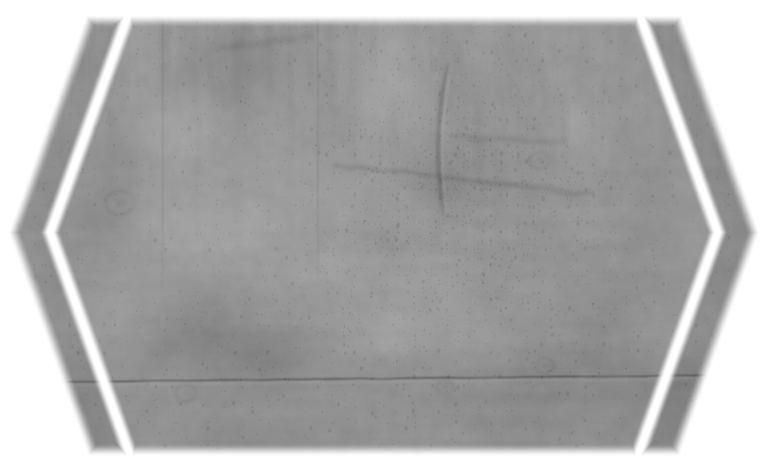
Reproduce this background procedurally as a WebGL 2 fragment shader.

```glsl
#version 300 es
precision highp float;
// Weathered concrete plate in a soft-edged hexagon with glowing white chevron grooves.
uniform vec2 u_resolution;
out vec4 outColor;

const float MID_Y = 0.0074;      // height of the side corners
const float SIDE_SLOPE = 0.358;  // horizontal run per unit of height

float hash(vec2 p) {
    vec3 q = fract(vec3(p.xyx) * 0.1031);
    q += dot(q, q.yzx + 33.33);
    return fract((q.x + q.y) * q.z);
}

float noise(vec2 p) {
    vec2 i = floor(p), f = fract(p);
    f = f * f * (3.0 - 2.0 * f);
    return mix(mix(hash(i), hash(i + vec2(1, 0)), f.x),
               mix(hash(i + vec2(0, 1)), hash(i + vec2(1, 1)), f.x), f.y);
}

// Fractal noise centred on zero
float fbm(vec2 p) {
    float sum = 0.0, amp = 0.5;
    for (int i = 0; i < 5; i++) {
        sum += amp * (noise(p) - 0.5);
        p = mat2(1.6, 1.2, -1.2, 1.6) * p + 17.3;
        amp *= 0.5;
    }
    return sum;
}

float blob(vec2 p, vec2 center, vec2 radius) {
    vec2 q = (p - center) / radius;
    return exp(-dot(q, q));
}

float segment(vec2 p, vec2 a, vec2 b) {
    vec2 d = b - a;
    return length(p - a - d * clamp(dot(p - a, d) / dot(d, d), 0.0, 1.0));
}

float line(float dist, float width) {
    return exp(-dist * dist / (width * width));
}

// Signed distance to the slanted sides of a hexagon
float sideDistance(vec2 p, float halfWidth) {
    return (abs(p.x) - halfWidth + SIDE_SLOPE * abs(p.y - MID_Y))
           / sqrt(1.0 + SIDE_SLOPE * SIDE_SLOPE);
}

// Small dark holes scattered on a jittered grid
float pits(vec2 p, float scale, float density) {
    vec2 cell = floor(p * scale), f = fract(p * scale);
    vec2 center = 0.3 + 0.4 * vec2(hash(cell + 3.1), hash(cell + 8.7));
    float radius = mix(0.12, 0.3, hash(cell + 5.3));
    float d = length((f - center) * vec2(1.0, 0.75));
    return step(hash(cell), density) * (1.0 - smoothstep(radius * 0.4, radius, d));
}

// Faint round stain with a rim
float ring(vec2 p, vec2 center, float radius) {
    float d = length((p - center) * vec2(1.0, 1.25));
    return line(d - radius, 0.006) * (0.5 + noise(p * 60.0)) + line(d, radius * 0.4);
}

// Broad light and dark patches
float patches(vec2 p) {
    vec2 q = p + 0.10 * vec2(fbm(p * 5.0), fbm(p * 5.0 + 40.0));
    float tone = 0.594;
    tone += 0.030 * blob(q, vec2(-0.41, 0.22), vec2(0.13, 0.09));
    tone += 0.032 * blob(q, vec2(-0.33, 0.03), vec2(0.20, 0.11));
    tone += 0.028 * blob(q, vec2(0.03, 0.34), vec2(0.07, 0.11));
    tone += 0.025 * blob(q, vec2(0.42, 0.25), vec2(0.09, 0.08));
    tone += 0.035 * blob(q, vec2(0.06, -0.13), vec2(0.13, 0.12));
    tone -= 0.070 * blob(q, vec2(-0.30, -0.22), vec2(0.16, 0.08));
    tone -= 0.055 * blob(q, vec2(-0.29, 0.37), vec2(0.11, 0.10));
    tone -= 0.045 * blob(q, vec2(0.18, 0.15), vec2(0.13, 0.14));
    tone -= 0.040 * blob(q, vec2(0.44, -0.21), vec2(0.16, 0.10));
    tone -= 0.040 * blob(q, vec2(-0.59, 0.08), vec2(0.07, 0.12));
    tone -= 0.035 * smoothstep(-0.19, -0.29, q.y);
    return tone - 0.018 * smoothstep(0.0, 0.6, q.x);
}

float concrete(vec2 p) {
    float tone = patches(p) + 0.055 * fbm(p * 9.0) + 0.035 * fbm(p * 45.0);
    // Vertical drips and horizontal trowel marks
    float upper = smoothstep(-0.1, 0.4, p.y);
    tone += 0.055 * upper * fbm(p * vec2(45.0, 5.0));
    tone += 0.035 * (1.0 - upper) * fbm(p * vec2(4.0, 38.0));
    // Pits cluster around the right of the centre
    float cluster = blob(p, vec2(0.17, 0.06), vec2(0.24, 0.27));
    for (int i = 0; i < 3; i++) {
        float scale = 55.0 + 32.0 * float(i);
        tone -= 0.045 * pits(p + float(i) * 2.7, scale, 0.06 + 0.22 * cluster);
    }
    // Panel joint and thin vertical seams
    float joint = p.y + 0.302 - 0.01 * p.x - 0.003 * fbm(p * 20.0);
    tone -= 0.12 * line(joint, 0.003) * (0.7 + 0.6 * noise(p * 18.0));
    tone += 0.025 * line(joint + 0.007, 0.004);
    float seams = line(p.x + 0.469, 0.003) + line(p.x + 0.140, 0.003);
    tone -= 0.03 * seams * smoothstep(-0.2, 0.1, p.y);
    // Curved gouge and crossing scratches
    float gouge = p.x - 0.115 - 0.6 * (p.y - 0.18) * (p.y - 0.18);
    float span = smoothstep(0.02, 0.09, p.y) * smoothstep(0.39, 0.33, p.y);
    tone += span * (0.035 * line(gouge - 0.008, 0.004) - 0.075 * line(gouge, 0.006));
    vec2 rough = p + 0.015 * fbm(p * 25.0);
    tone -= 0.05 * line(segment(rough, vec2(-0.10, 0.15), vec2(0.44, 0.09)), 0.007);
    tone -= 0.035 * line(segment(rough, vec2(0.14, 0.21), vec2(0.38, 0.20)), 0.008);
    tone -= 0.035 * line(segment(rough, vec2(-0.34, 0.40), vec2(-0.16, 0.42)), 0.010);
    // Round stains
    float stains = ring(p, vec2(-0.56, 0.07), 0.03) + ring(p, vec2(-0.42, -0.333), 0.022)
                 + ring(p, vec2(0.34, -0.275), 0.02) + ring(p, vec2(0.13, -0.32), 0.018)
                 + ring(p, vec2(0.33, 0.16), 0.022);
    return tone - 0.025 * stains;
}

void main() {
    vec2 p = (gl_FragCoord.xy - 0.5 * u_resolution) / u_resolution.y;
    float groove = sideDistance(p, 0.707);
    float plate = max(sideDistance(p, 0.780), abs(p.y - 0.001) - 0.452);

    float tone = concrete(p) - 0.035 * smoothstep(0.0, 0.02, groove);
    float glow = 1.0 - smoothstep(0.004, 0.021, abs(groove));
    float outside = smoothstep(-0.012, 0.016, plate);
    tone = mix(tone, 1.0, max(glow, outside));
    outColor = vec4(vec3(tone), 1.0);
}
```
